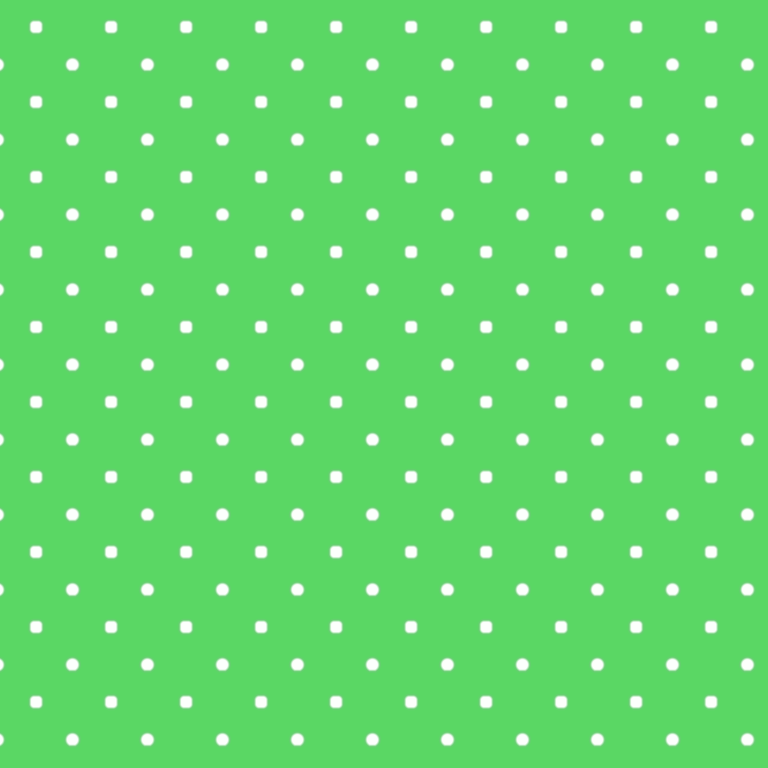
A Shadertoy shader for this pattern:

```glsl
// White polka dots on flat green, in two interleaved square lattices.
// One lattice holds rounded squares, the other discs with a flattened base;
// each is a repeated distance function with a soft rim and a faint dull fringe.

const float REPEATS = 10.24;                 // cells across the canvas
const vec3 GREEN  = vec3(0.353, 0.843, 0.392);
const vec3 FRINGE = vec3(0.41, 0.80, 0.45);
const vec3 WHITE  = vec3(0.99, 1.0, 0.99);

// Position relative to the nearest lattice point, in cells
vec2 repeatAround(vec2 p, vec2 center) {
    return fract(p - center + 0.5) - 0.5;
}

float roundedSquare(vec2 p, float halfSize, float corner) {
    vec2 q = abs(p) - halfSize + corner;
    return length(max(q, 0.0)) + min(max(q.x, q.y), 0.0) - corner;
}

float flatBasedDisc(vec2 p, float radius, float baseDepth) {
    return max(length(p) - radius, -p.y - baseDepth);
}

// Soft coverage: 1 inside the shape, 0 outside
float coverage(float dist, float softness) {
    return 1.0 - smoothstep(-softness, softness, dist);
}

void mainImage(out vec4 fragColor, in vec2 fragCoord) {
    vec2 p = fragCoord / iResolution.y * REPEATS;
    float pixel = REPEATS / iResolution.y;

    // Two lattices, offset by about half a cell
    float squares = roundedSquare(repeatAround(p, vec2(0.482, 0.88)), 0.079, 0.052);
    float discs = flatBasedDisc(repeatAround(p, vec2(0.966, 0.377)), 0.084, 0.076);
    float dist = min(squares, discs);

    // Dull fringe around each dot, then the white dot itself
    float softness = max(0.021, 0.75 * pixel);
    float fringe = coverage(dist - 0.03, max(0.012, 0.75 * pixel));
    vec3 color = mix(GREEN, FRINGE, 0.8 * fringe);
    color = mix(color, WHITE, coverage(dist, softness));

    fragColor = vec4(color, 1.0);
}
```
